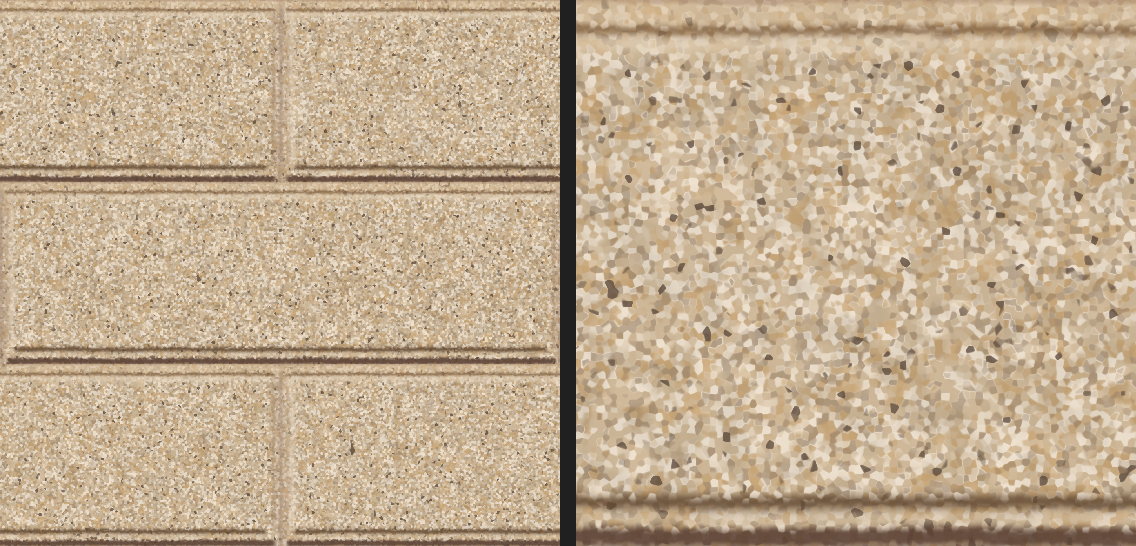
Left: the whole. Right: its middle third, enlarged.
Reproduce this texture procedurally as a Shadertoy shader.

```glsl
// Sandstone blocks in running bond, with chiselled margins and shadowed lower edges.

vec3 hash3(vec2 p) {
    vec3 q = fract(p.xyx * vec3(0.1031, 0.1030, 0.0973));
    q += dot(q, q.yxz + 33.33);
    return fract((q.xxy + q.yzz) * q.zyx);
}

// Soft cellular noise: three random values per grain, blended at grain borders.
vec3 grains(vec2 p) {
    vec2 cell = floor(p);
    vec4 sum = vec4(0.0);
    for (int j = -1; j <= 1; j++)
    for (int i = -1; i <= 1; i++) {
        vec2 id = cell + vec2(i, j);
        vec2 offset = id + 0.1 + 0.8 * hash3(id).xy - p;
        sum += vec4(hash3(id + 417.0), 1.0) * exp(-9.0 * dot(offset, offset));
    }
    return sum.rgb / sum.a;
}

// Soft line centred on c with half width w.
float band(float x, float c, float w) {
    float d = (x - c) / w;
    return exp(-d * d);
}

// Mottled sand: cream, ochre and grey grains with a few dark specks.
vec3 sandstone(vec2 p, vec3 fine) {
    vec3 clump = grains(p * 24.0 + 31.0);
    vec3 speck = grains(p * 62.0 + 90.0);
    vec3 col = mix(vec3(0.79, 0.705, 0.585), vec3(0.90, 0.85, 0.78), smoothstep(0.3, 0.8, fine.x));
    col = mix(col, vec3(0.75, 0.61, 0.42), 0.8 * smoothstep(0.5, 0.85, 0.65 * fine.y + 0.35 * clump.x));
    col = mix(col, vec3(0.61, 0.52, 0.42), 0.65 * smoothstep(0.62, 0.95, fine.z));
    col = mix(col, vec3(0.34, 0.27, 0.22), 0.75 * smoothstep(0.91, 0.98, speck.x));
    return col * (0.96 + 0.08 * clump.y);
}

void mainImage(out vec4 fragColor, in vec2 fragCoord) {
    // Three courses; one course height is the unit, one block spans the width.
    const float blockWidth = 3.072;
    vec2 p = fragCoord / iResolution.xy * vec2(blockWidth, 3.0);
    float course = floor(p.y);
    float shift = mod(course, 2.0) < 0.5 ? 0.5 * blockWidth : 0.0;

    // Block coordinates, roughened by the grain and a slight waviness.
    vec3 fine = grains(p * 82.0);
    vec3 col = sandstone(p, fine);
    float y = fract(p.y) + 0.010 * (fine.x - 0.5) + 0.0015 * sin(p.x * 9.0 + course * 2.0);
    float side = mod(p.x - shift + 0.5 * blockWidth, blockWidth) - 0.5 * blockWidth;
    side += 0.010 * (fine.y - 0.5) + 0.002 * sin(p.y * 17.0) - 0.004;
    float edge = abs(side);

    // Vertical joint, its lit right lip and the margin grooves beside it.
    float inner = smoothstep(0.07, 0.10, y) * smoothstep(0.96, 0.93, y);
    col = mix(col, vec3(0.66, 0.56, 0.48), 0.65 * band(side, 0.0, 0.016));
    col = mix(col, vec3(0.64, 0.53, 0.42), 0.50 * inner * band(side, -0.040, 0.012));
    col = mix(col, vec3(0.72, 0.61, 0.49), 0.45 * inner * band(side, 0.036, 0.012));
    col = mix(col, vec3(0.89, 0.83, 0.75), 0.50 * inner * band(side, 0.062, 0.017));

    // Upper margin: warm rim, thin groove, lit shoulder of the face.
    float topSpan = smoothstep(0.015, 0.045, edge);
    col = mix(col, vec3(0.85, 0.75, 0.61), 0.45 * smoothstep(0.945, 0.96, y));
    col = mix(col, vec3(0.49, 0.36, 0.23), 0.72 * topSpan * band(y, 0.944, 0.010));
    col = mix(col, vec3(0.89, 0.82, 0.72), 0.60 * topSpan * band(y, 0.917, 0.017));
    col = mix(col, vec3(0.60, 0.46, 0.36), 0.40 * smoothstep(0.988, 1.0, y));

    // Lower margin: groove in shade, lit ridge, deep shadow at the bed joint.
    float grooveSpan = smoothstep(0.060, 0.095, edge);
    float bedSpan = smoothstep(0.012, 0.050, edge);
    col = mix(col, vec3(0.38, 0.28, 0.19), 0.82 * grooveSpan * band(y, 0.080, 0.014));
    col = mix(col, vec3(0.84, 0.75, 0.63), 0.40 * grooveSpan * band(y, 0.050, 0.010));
    float bed = smoothstep(0.042, 0.022, y) * mix(0.55, 1.0, smoothstep(-0.002, 0.010, y));
    col = mix(col, vec3(0.35, 0.25, 0.20), 0.88 * bedSpan * bed);

    fragColor = vec4(col, 1.0);
}
```
